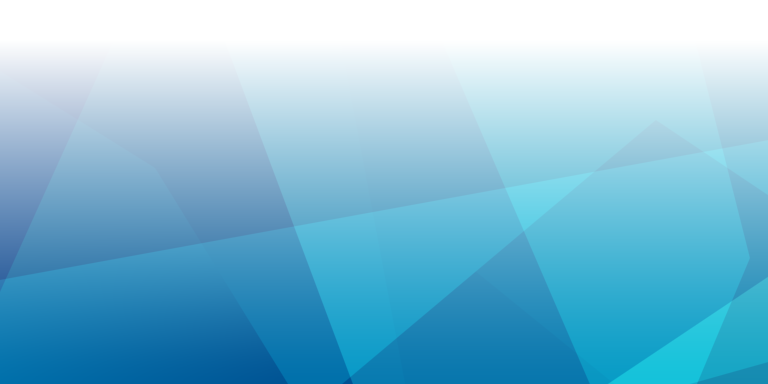
Give the GLSL for this background, as a Shadertoy shader.

```glsl
// Overlapping translucent blue and cyan facets fading into white at the top

// Soft mask of the half plane to the right of the path from a to b
float rightOf(vec2 p, vec2 a, vec2 b, float soft) {
    vec2 d = normalize(b - a);
    float dist = d.y * (p.x - a.x) - d.x * (p.y - a.y);
    return smoothstep(-soft, soft, dist);
}

// Convex wedge to the right of the bent path a, b, c
float wedge(vec2 p, vec2 a, vec2 b, vec2 c, float soft) {
    return rightOf(p, a, b, soft) * rightOf(p, b, c, soft);
}

// White veil: opaque near the top, clear at the bottom
float veil(float y) {
    float height = clamp(y / 0.896, 0.0, 1.0);
    return pow(height, 1.35);
}

void mainImage(out vec4 fragColor, in vec2 fragCoord) {
    vec2 p = fragCoord / iResolution.xy * vec2(2.0, 1.0);
    float soft = 0.8 / iResolution.y;

    const vec3 deepBlue = vec3(0.0, 0.32, 0.57);
    const vec3 cyanTint = vec3(0.03, 0.16, 0.11);
    const vec3 skyTint = vec3(0.0, 0.12, 0.10);
    const vec3 shade = vec3(0.0, 0.10, 0.075);

    // Broad facets
    float lower = rightOf(p, vec2(0.0, 0.271), vec2(2.0, 0.635), soft);
    float cyanSide = rightOf(p, vec2(0.919, 0.0), vec2(0.594, 0.87), soft);
    float lightSide = rightOf(p, vec2(1.536, 0.0), vec2(1.172, 0.844), soft);
    float leftEdge = rightOf(p, vec2(0.273, 0.844), vec2(0.0, 0.24), soft);
    vec3 color = deepBlue + skyTint * lower + cyanTint * cyanSide;
    color += vec3(0.0, 0.11, 0.07) * lightSide;
    color -= vec3(0.0, 0.11, 0.06) * leftEdge;

    // Bent facet on the left, darkening toward its lower corner
    float leftFacet = wedge(p, vec2(0.078, 0.766), vec2(0.404, 0.5625), vec2(0.75, 0.0), soft);
    float leftTone = mix(-0.15 * p.x, 0.045, smoothstep(0.0, 0.5, p.y));
    color += vec3(0.0, 1.0, 0.8) * leftTone * leftFacet;

    // Peak and bent facet on the right
    float peak = wedge(p, vec2(0.891, 0.0), vec2(1.708, 0.6875), vec2(2.0, 0.492), soft);
    float inner = wedge(p, vec2(1.823, 0.844), vec2(1.953, 0.328), vec2(1.815, 0.0), soft);
    color -= shade * peak;
    color -= 1.15 * shade * (1.0 - inner);

    // Small corner facets
    float glint = rightOf(p, vec2(1.583, 0.0), vec2(2.0, 0.279), soft);
    float corner = rightOf(p, vec2(1.797, 0.0), vec2(2.0, 0.057), soft);
    color += vec3(0.05, 0.15, 0.08) * glint;
    color -= shade * corner;

    // Faint creases
    float crease = rightOf(p, vec2(1.055, 0.0), vec2(0.94, 0.61), soft);
    float fold = rightOf(p, vec2(1.25, 0.284), vec2(1.60, 0.0), soft);
    color -= 0.15 * shade * crease * (1.0 - lightSide);
    color -= 0.2 * shade * fold * peak;

    color = mix(clamp(color, 0.0, 1.0), vec3(1.0), veil(p.y));
    fragColor = vec4(color, 1.0);
}
```
